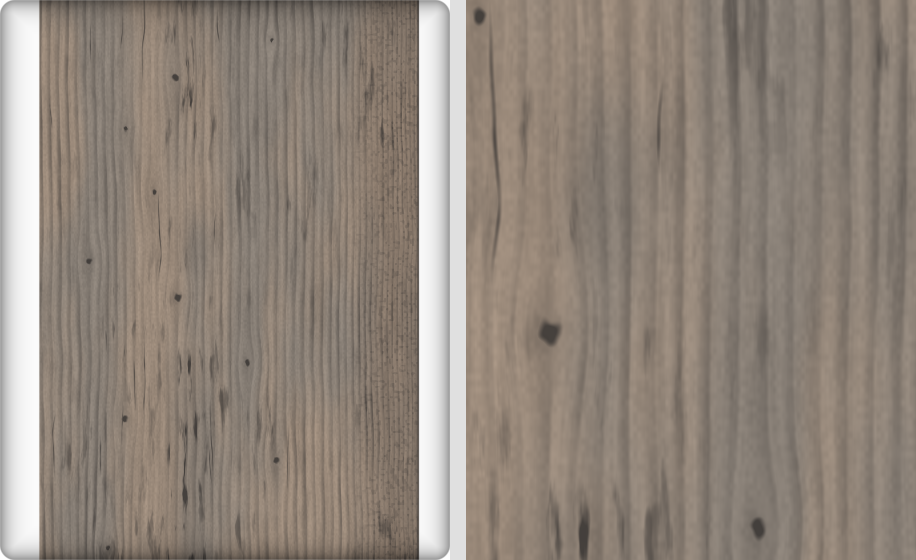
Left: the whole. Right: its middle third, enlarged.
Write a Shadertoy shader that draws this texture.

```glsl
// Weathered wood plank with vertical grain on a white card with shaded, rounded edges.
// Ring lines come from a warped phase across x; stretched noise adds fibres and flecks,
// and hashed loops scatter the knots and the thin cracks.

const float ASPECT = 0.8047;
const vec2 PLANK_X = vec2(0.0703, 0.7487);   // left and right edge of the plank
const vec3 TAN = vec3(0.622, 0.553, 0.490);
const vec3 GREY = vec3(0.545, 0.510, 0.474);
const vec3 BROWN = vec3(0.520, 0.455, 0.400);
const vec3 STAIN = vec3(0.235, 0.220, 0.210);
const vec3 PAPER = vec3(0.995);
const float RING_DENSITY = 62.0;
const float RING_STRENGTH = 0.43;
const float FIBRE_CONTRAST = 0.17;
const float CORNER_RADIUS = 0.027;
const float SHADE_WIDTH = 0.0175;
const float SHADE_DEPTH = 0.42;
const int KNOTS = 10;
const int CRACKS = 16;

float hash(vec2 p) {
    vec3 q = fract(vec3(p.xyx) * 0.1031);
    q += dot(q, q.yzx + 33.33);
    return fract((q.x + q.y) * q.z);
}

float noise(vec2 p) {
    vec2 i = floor(p), f = fract(p);
    f = f * f * (3.0 - 2.0 * f);
    return mix(mix(hash(i), hash(i + vec2(1, 0)), f.x),
               mix(hash(i + vec2(0, 1)), hash(i + vec2(1, 1)), f.x), f.y);
}

float fbm(vec2 p) {
    float sum = 0.0, amp = 0.53;
    for (int i = 0; i < 4; i++) {
        sum += amp * noise(p);
        p = p * 2.03 + 17.1;
        amp *= 0.5;
    }
    return sum;
}

float bell(float x, float width) {
    return exp(-x * x / (width * width));
}

// Knots bend the grain (x) and leave a dark core (y)
vec2 knots(vec2 p) {
    vec2 result = vec2(0.0);
    for (int i = 0; i < KNOTS; i++) {
        float k = float(i);
        vec2 centre = vec2(0.34 + 0.38 * (hash(vec2(k, 3.7)) - 0.55),
                           (k + 0.2 + 0.6 * hash(vec2(k, 9.1))) / float(KNOTS));
        float size = mix(0.0035, 0.0075, hash(vec2(k, 5.3)));
        vec2 q = p - centre;
        result.x -= q.x * 0.65 * bell(q.x, size * 4.0) * bell(q.y, size * 8.0);
        q += 0.004 * (vec2(noise(p * 160.0), noise(p * 160.0 + 40.0)) - 0.5);
        float core = 1.0 - smoothstep(0.4, 1.2, length(q * vec2(1.0, 0.85)) / size);
        float halo = bell(q.x, size * 1.8) * bell(q.y, size * 3.5);
        result.y = max(result.y, 0.75 * core + 0.2 * halo);
    }
    return result;
}

// Thin wandering cracks with tapered ends
float cracks(vec2 p) {
    float dark = 0.0;
    for (int i = 0; i < CRACKS; i++) {
        float k = float(i);
        float x = mix(0.09, 0.52, hash(vec2(k, 21.4)));
        float y = hash(vec2(k, 31.9));
        float len = mix(0.025, 0.11, hash(vec2(k, 47.2)));
        x += 0.008 * (noise(vec2(k * 5.1, p.y * 22.0)) - 0.5);
        float taper = 1.0 - smoothstep(0.3, 1.0, abs(p.y - y) / len);
        dark = max(dark, taper * bell(p.x - x, 0.0014));
    }
    return dark * (0.3 + 0.5 * noise(p * vec2(30.0, 60.0)));
}

vec3 wood(vec2 p) {
    vec2 knot = knots(p);
    float x = p.x + knot.x + 0.018 * (fbm(vec2(p.x * 5.0, p.y * 2.2)) - 0.5)
            + 0.003 * (noise(vec2(p.x * 25.0, p.y * 14.0)) - 0.5);
    float rightSide = smoothstep(0.60, 0.70, p.x);
    float paleBand = bell(p.x - 0.275, 0.055);

    // Growth rings, closer together toward the right
    float phase = x * RING_DENSITY + 200.0 * pow(max(x - 0.58, 0.0), 2.0);
    float ring = floor(phase), f = fract(phase);
    float line = smoothstep(0.30, 0.82, f) * (1.0 - smoothstep(0.82, 1.0, f));
    float strength = 0.25 + 0.9 * noise(vec2(ring * 7.3, p.y * 5.0)) * noise(vec2(x * 18.0, p.y * 9.0 + 8.0))
                   + 0.25 * noise(vec2(ring * 3.1, p.y * 45.0));
    float dark = RING_STRENGTH * line * strength * (1.0 - 0.65 * paleBand);

    // Short dark flecks, gathered in a worn band
    float fleck = smoothstep(0.56, 0.82, fbm(vec2(x * 105.0, p.y * 17.0)));
    float worn = bell(p.x - 0.33, 0.035) * smoothstep(0.35, 0.65, noise(vec2(2.0, p.y * 7.0)));
    float patches = smoothstep(0.45, 0.75, fbm(p * vec2(9.0, 5.0) + 6.0));
    dark += fleck * (0.12 + 0.55 * worn + 0.35 * patches) + 0.10 * worn;

    // Pores of the dense right side
    float pores = smoothstep(0.55, 0.85, noise(vec2(x * 230.0, p.y * 210.0)));
    dark += 0.20 * rightSide * pores;

    // Broad tone, fibres and fine tooth
    float cool = smoothstep(0.32, 0.68, fbm(p * vec2(11.0, 2.6) + 3.0) + 0.12 * (p.y - 0.5));
    vec3 colour = mix(TAN, GREY, cool * (1.0 - 0.6 * paleBand));
    colour = mix(colour, BROWN, 0.65 * rightSide);
    float fibre = fbm(vec2(x * 170.0, p.y * 9.0)) - 0.5;
    float tooth = noise(p * vec2(420.0, 260.0)) - 0.5;
    colour *= 1.0 + FIBRE_CONTRAST * fibre + 0.07 * tooth;
    dark = max(dark, max(knot.y, cracks(p)));
    return mix(colour, STAIN, clamp(dark, 0.0, 0.9));
}

void mainImage(out vec4 fragColor, in vec2 fragCoord) {
    vec2 p = fragCoord / iResolution.xy * vec2(ASPECT, 1.0);
    float px = 1.0 / iResolution.y;

    // Plank on paper, with a thin dark right edge
    float plank = smoothstep(-px, px, p.x - PLANK_X.x) * smoothstep(-px, px, PLANK_X.y - p.x);
    vec3 colour = mix(PAPER, wood(p), plank);
    colour = mix(colour, STAIN, 0.75 * bell(p.x - PLANK_X.y + 0.001, 0.0016));

    // Rounded card with shading that fades inward
    vec2 halfSize = 0.5 * vec2(ASPECT, 1.0);
    vec2 q = abs(p - halfSize) - halfSize + CORNER_RADIUS;
    float inside = CORNER_RADIUS - length(max(q, 0.0)) - min(max(q.x, q.y), 0.0);
    colour *= 1.0 - SHADE_DEPTH * exp(-max(inside, 0.0) / SHADE_WIDTH);
    colour = mix(PAPER, colour, smoothstep(-px, px, inside));
    fragColor = vec4(colour, 1.0);
}
```
